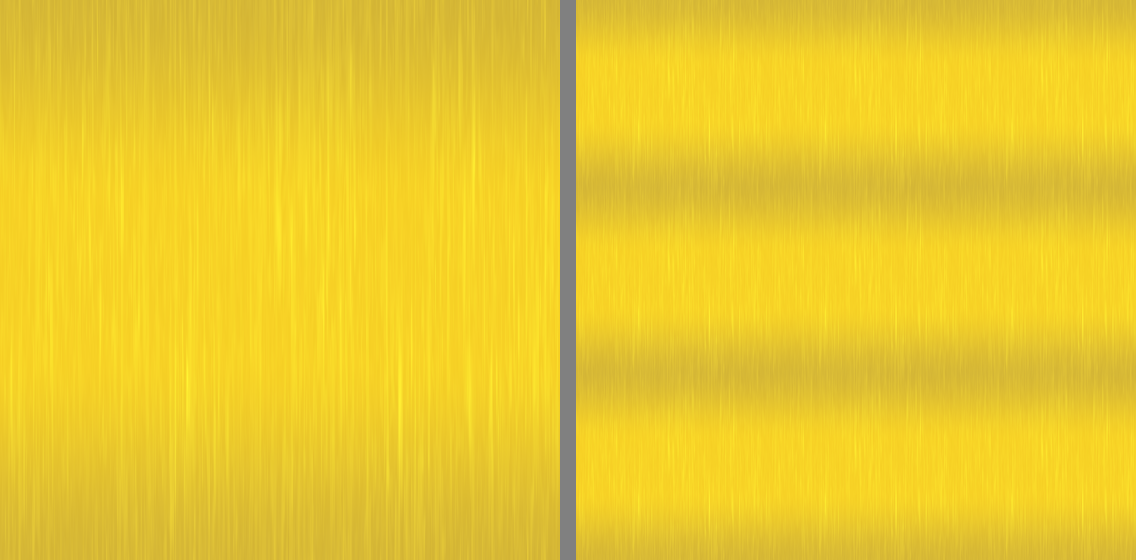
Left: one tile. Right: repeated 3 by 3.
A three.js fragment shader for this texture:

```glsl
varying vec2 vUv;

const vec3 EDGE_GOLD = vec3(0.83, 0.71, 0.21);
const vec3 CENTER_GOLD = vec3(0.968, 0.818, 0.145);
const vec3 EDGE_SHINE = vec3(0.09, 0.10, 0.01);
const vec3 CENTER_SHINE = vec3(0.03, 0.11, 0.04);

float hash(vec2 p) {
  vec3 q = fract(vec3(p.xyx) * 0.1031);
  q += dot(q, q.yzx + 33.33);
  return fract((q.x + q.y) * q.z);
}

// Smooth noise down one column, shifted at random and wrapping in y
float columnNoise(float column, float y, float rows, float seed) {
  float shifted = y * rows + rows * hash(vec2(column, seed));
  float row = floor(shifted);
  float low = hash(vec2(column + seed * 7.0, mod(row, rows) + seed));
  float high = hash(vec2(column + seed * 7.0, mod(row + 1.0, rows) + seed));
  return mix(low, high, smoothstep(0.0, 1.0, shifted - row));
}

// Blends neighbouring columns, wrapping in x
float brushNoise(vec2 uv, vec2 cells, float seed) {
  float x = uv.x * cells.x;
  float column = floor(x);
  float left = columnNoise(mod(column, cells.x), uv.y, cells.y, seed);
  float right = columnNoise(mod(column + 1.0, cells.x), uv.y, cells.y, seed);
  return mix(left, right, smoothstep(0.0, 1.0, x - column));
}

// Keeps only the peaks of the brush noise as bright lines
float streaks(vec2 uv, vec2 cells, float threshold, float seed) {
  return smoothstep(threshold, 1.0, brushNoise(uv, cells, seed));
}

void main() {
  // Broad glow across the middle, fading to both horizontal edges
  float edgeDistance = min(vUv.y, 1.0 - vUv.y);
  float glow = smoothstep(-0.02, 0.37, edgeDistance);
  vec3 color = mix(EDGE_GOLD, CENTER_GOLD, glow);

  // Long, medium and short brushed lines
  float shine = 0.42 * streaks(vUv, vec2(230.0, 3.0), 0.55, 11.0);
  shine += 0.34 * streaks(vUv, vec2(310.0, 6.0), 0.55, 23.0);
  shine += 0.22 * streaks(vUv, vec2(400.0, 16.0), 0.5, 37.0);
  shine += 0.55 * streaks(vUv, vec2(150.0, 3.0), 0.8, 53.0);

  // Clusters vary the density of the lines
  float density = 0.6 + 0.8 * brushNoise(vUv, vec2(26.0, 2.0), 71.0);
  color += mix(EDGE_SHINE, CENTER_SHINE, glow) * shine * density;

  // Faint fine grain
  float grain = brushNoise(vUv, vec2(420.0, 28.0), 89.0) - 0.5;
  color += vec3(0.012, 0.016, 0.012) * grain;

  gl_FragColor = vec4(clamp(color, 0.0, 1.0), 1.0);
}
```
